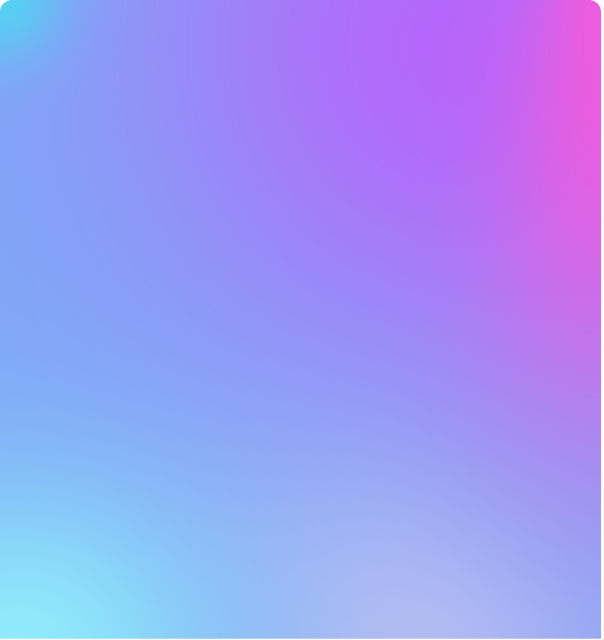
This background is drawn by a Shadertoy shader. Its source:

```glsl
// A rounded card filled with a soft violet to blue gradient and cyan, pink and lavender glows.

const vec3 PAPER = vec3(0.985, 0.985, 1.0);
const vec3 BLUE = vec3(0.49, 0.668, 0.965);
const vec3 VIOLET = vec3(0.71, 0.40, 0.98);
const vec3 PINK = vec3(0.93, 0.36, 0.87);
const vec3 CYAN = vec3(0.33, 0.82, 0.95);
const vec3 AQUA = vec3(0.56, 0.92, 0.98);
const vec3 LAVENDER = vec3(0.70, 0.73, 0.95);

// Glow centres and radii, as fractions of the canvas
const vec2 VIOLET_CENTRE = vec2(0.78, 0.93);
const vec2 VIOLET_RADII = vec2(0.54, 0.54);
const vec2 CYAN_CENTRE = vec2(0.0, 1.0);
const vec2 CYAN_RADII = vec2(0.105, 0.095);
const vec2 AQUA_CENTRE = vec2(0.03, -0.02);
const vec2 AQUA_RADII = vec2(0.34, 0.27);
const vec2 LAVENDER_CENTRE = vec2(0.70, -0.02);
const vec2 LAVENDER_RADII = vec2(0.29, 0.28);
const float LAVENDER_LEAN = 0.35;

// The pink band hugs the right edge and widens as it fades downward
const float PINK_TOP_WIDTH = 0.115;
const float PINK_BOTTOM_WIDTH = 0.30;
const float PINK_DROP = 0.65;

// Card outline: right and bottom gaps, and top corner radius in canvas heights
const float RIGHT_GAP = 0.005;
const float BOTTOM_GAP = 0.002;
const float CORNER_RADIUS = 0.019;

float glow(vec2 uv, vec2 centre, vec2 radii) {
    vec2 q = (uv - centre) / radii;
    return exp(-dot(q, q));
}

float pinkBand(vec2 uv) {
    float depth = 1.0 - uv.y;
    float width = mix(PINK_TOP_WIDTH, PINK_BOTTOM_WIDTH, depth);
    return glow(uv, vec2(1.0), vec2(width, PINK_DROP));
}

// Signed distance to a card with round top corners and square bottom ones
float cardDistance(vec2 p, float aspect) {
    float right = aspect * (1.0 - RIGHT_GAP);
    vec2 halfSize = vec2(0.5 * right, 1.0);
    vec2 q = abs(p - vec2(0.5 * right, 0.0)) - halfSize + CORNER_RADIUS;
    float rounded = length(max(q, 0.0)) + min(max(q.x, q.y), 0.0) - CORNER_RADIUS;
    return max(rounded, BOTTOM_GAP - p.y);
}

void mainImage(out vec4 fragColor, in vec2 fragCoord) {
    vec2 uv = fragCoord / iResolution.xy;
    vec2 p = fragCoord / iResolution.y;
    float pixel = 1.0 / iResolution.y;

    // Main gradient
    vec3 color = mix(BLUE, VIOLET, glow(uv, VIOLET_CENTRE, VIOLET_RADII));

    // Corner and edge glows
    color = mix(color, PINK, pinkBand(uv));
    vec2 leaning = uv + vec2(LAVENDER_LEAN * uv.y, 0.0);
    color = mix(color, LAVENDER, glow(leaning, LAVENDER_CENTRE, LAVENDER_RADII));
    color = mix(color, AQUA, glow(uv, AQUA_CENTRE, AQUA_RADII));
    color = mix(color, CYAN, glow(uv, CYAN_CENTRE, CYAN_RADII));

    // Card on paper
    float inside = clamp(0.5 - cardDistance(p, iResolution.x / iResolution.y) / pixel, 0.0, 1.0);
    fragColor = vec4(mix(PAPER, color, inside), 1.0);
}
```
